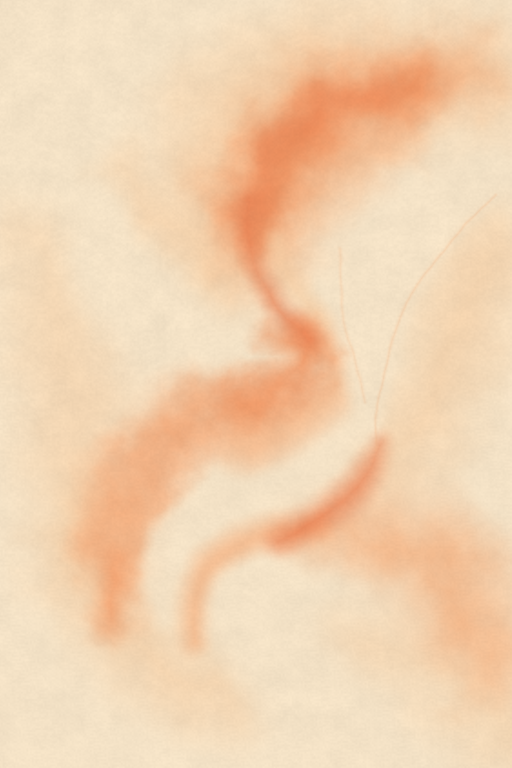
This background is drawn by a Shadertoy shader. Its source:

```glsl
// Abstract watercolour: soft orange plumes and cream petals curling on grained paper.

const vec3 CREAM   = vec3(0.955, 0.885, 0.775);
const vec3 APRICOT = vec3(0.95, 0.80, 0.64);
const vec3 PEACH   = vec3(0.95, 0.71, 0.53);
const vec3 ORANGE  = vec3(0.93, 0.57, 0.37);
const vec3 EMBER   = vec3(0.90, 0.49, 0.31);

float hash(vec2 p) {
    return fract(sin(dot(p, vec2(127.1, 311.7))) * 43758.5);
}

float noise(vec2 p) {
    vec2 i = floor(p), f = fract(p);
    f = f * f * (3.0 - 2.0 * f);
    return mix(mix(hash(i), hash(i + vec2(1, 0)), f.x),
               mix(hash(i + vec2(0, 1)), hash(i + vec2(1, 1)), f.x), f.y);
}

float fbm(vec2 p) {
    float sum = 0.0, amp = 0.5;
    for (int i = 0; i < 5; i++) {
        sum += amp * noise(p);
        p = mat2(1.6, 1.2, -1.2, 1.6) * p + 3.7;
        amp *= 0.5;
    }
    return sum;
}

// Signed distance to a tapered curve running a -> mid -> b; width is given at each.
float curveDist(vec2 p, vec2 a, vec2 mid, vec2 b, vec3 width) {
    const int STEPS = 14;
    vec3 start = vec3(a, width.x), end = vec3(b, width.z);
    vec3 control = 2.0 * vec3(mid, width.y) - 0.5 * (start + end);
    vec3 prev = start;
    float d = 1e3;
    for (int i = 1; i <= STEPS; i++) {
        float t = float(i) / float(STEPS);
        vec3 next = mix(mix(start, control, t), mix(control, end, t), t);
        vec2 seg = next.xy - prev.xy;
        float h = clamp(dot(p - prev.xy, seg) / dot(seg, seg), 0.0, 1.0);
        d = min(d, length(p - prev.xy - seg * h) - mix(prev.z, next.z, h));
        prev = next;
    }
    return d;
}

// Lays one soft brush stroke over the colour.
void paint(inout vec3 col, vec3 pigment, float opacity, float soft,
           vec2 p, vec2 a, vec2 mid, vec2 b, vec3 width) {
    float d = curveDist(p, a, mid, b, width);
    col = mix(col, pigment, opacity * (1.0 - smoothstep(-soft, soft, d)));
}

void mainImage(out vec4 fragColor, in vec2 fragCoord) {
    // Canvas units: 5.12 wide, 7.68 tall, y measured down from the top.
    vec2 uv = fragCoord / iResolution.xy;
    vec2 p = vec2(uv.x, 1.0 - uv.y) * vec2(5.12, 7.68);

    // Ragged coordinates for washes, calmer ones for crisp shapes.
    vec2 wobble = vec2(fbm(p * 2.2), fbm(p * 2.2 + 19.0)) - 0.48;
    vec2 w = p + 0.45 * wobble;
    vec2 q = p + 0.10 * wobble;
    float mottle = 0.68 + 0.65 * fbm(p * 2.6 + 7.0);

    vec3 col = CREAM;

    // Broad background washes
    paint(col, APRICOT, 0.70, 0.60, w, vec2(2.2, 2.6), vec2(2.6, 1.0), vec2(4.9, 0.8), vec3(0.3, 0.6, 0.45));
    paint(col, APRICOT, 0.55, 0.55, w, vec2(0.3, 2.4), vec2(0.75, 4.0), vec2(0.8, 5.8), vec3(0.2, 0.5, 0.25));
    paint(col, APRICOT, 0.70, 0.50, w, vec2(1.0, 5.2), vec2(1.3, 6.3), vec2(2.3, 7.0), vec3(0.4, 0.4, 0.25));
    paint(col, APRICOT, 0.70, 0.50, w, vec2(4.9, 2.6), vec2(4.5, 3.6), vec2(4.0, 4.6), vec3(0.4, 0.4, 0.3));
    paint(col, APRICOT, 0.60, 0.30, w, vec2(1.2, 1.7), vec2(1.7, 2.3), vec2(2.3, 2.8), vec3(0.1, 0.2, 0.15));
    paint(col, APRICOT, 0.55, 0.50, w, vec2(3.6, 6.5), vec2(4.6, 6.8), vec2(5.1, 7.4), vec3(0.3, 0.4, 0.4));
    paint(col, PEACH, 0.80 * mottle, 0.45, w, vec2(3.3, 5.3), vec2(4.3, 5.6), vec2(4.9, 6.6), vec3(0.2, 0.45, 0.3));

    // Upper plume and its dark spine
    paint(col, PEACH, 0.75 * mottle, 0.38, w, vec2(2.5, 2.6), vec2(2.9, 1.4), vec2(4.7, 0.7), vec3(0.2, 0.52, 0.28));
    paint(col, PEACH, 0.60 * mottle, 0.30, w, vec2(2.9, 2.6), vec2(3.2, 2.0), vec2(3.9, 1.5), vec3(0.2, 0.3, 0.2));
    paint(col, ORANGE, 0.85 * mottle, 0.35, w, vec2(2.6, 2.5), vec2(2.8, 1.55), vec2(4.2, 0.75), vec3(0.12, 0.33, 0.22));
    paint(col, EMBER, 0.50 * mottle, 0.26, w, vec2(2.55, 2.1), vec2(2.8, 1.4), vec2(3.8, 0.85), vec3(0.06, 0.14, 0.1));

    // Winding body
    paint(col, PEACH, 0.75, 0.22, q, vec2(3.1, 3.3), vec2(3.35, 3.85), vec2(2.5, 4.4), vec3(0.15, 0.18, 0.28));
    paint(col, mix(PEACH, ORANGE, 0.45), 0.85 * mottle, 0.30, w, vec2(2.5, 4.0), vec2(1.5, 4.6), vec2(1.15, 6.1), vec3(0.25, 0.38, 0.22));

    // Cream petals
    paint(col, CREAM, 0.95, 0.20, q, vec2(0.95, 2.0), vec2(1.4, 3.05), vec2(2.6, 3.5), vec3(0.22, 0.42, 0.02));
    paint(col, APRICOT, 0.70, 0.12, q, vec2(2.78, 2.4), vec2(2.95, 2.85), vec2(3.3, 3.25), vec3(0.06, 0.1, 0.04));
    paint(col, CREAM, 0.95, 0.13, q, vec2(5.0, 1.7), vec2(3.85, 2.8), vec2(3.73, 4.3), vec3(0.15, 0.35, 0.06));

    // Waist joining plume and body
    paint(col, ORANGE, 0.80 * mottle, 0.22, w, vec2(2.75, 3.25), vec2(3.1, 3.6), vec2(2.4, 3.95), vec3(0.08, 0.18, 0.22));
    paint(col, EMBER, 0.75 * mottle, 0.14, q, vec2(2.48, 2.0), vec2(2.58, 2.7), vec2(3.1, 3.4), vec3(0.07, 0.07, 0.08));

    // Pale ribbon inside the lower curl
    paint(col, CREAM, 0.80, 0.16, q, vec2(3.6, 4.25), vec2(2.8, 4.9), vec2(1.95, 5.15), vec3(0.08, 0.18, 0.2));
    paint(col, CREAM, 0.80, 0.10, q, vec2(2.1, 5.1), vec2(1.65, 5.5), vec2(1.65, 6.2), vec3(0.2, 0.19, 0.08));

    // Lower sweep and the cream pool below it
    paint(col, PEACH, 0.80, 0.14, q, vec2(3.2, 5.3), vec2(2.2, 5.55), vec2(1.95, 6.4), vec3(0.1, 0.14, 0.1));
    paint(col, CREAM, 0.85, 0.22, q, vec2(2.4, 5.95), vec2(2.65, 6.5), vec2(3.5, 7.2), vec3(0.2, 0.4, 0.45));
    paint(col, EMBER, 0.80 * mottle, 0.18, q, vec2(3.8, 4.45), vec2(3.5, 4.95), vec2(2.8, 5.4), vec3(0.04, 0.12, 0.08));

    // Fine pigment lines along the petal folds
    paint(col, PEACH, 0.45, 0.025, q, vec2(4.95, 1.95), vec2(4.0, 3.2), vec2(3.77, 4.5), vec3(0.005));
    paint(col, PEACH, 0.40, 0.030, q, vec2(3.4, 2.5), vec2(3.45, 3.2), vec2(3.65, 4.0), vec3(0.005));

    // Paper tooth and faint blotches
    float grain = noise(p * 55.0) + 0.6 * noise(p * vec2(22.0, 38.0)) - 0.8;
    col *= 1.0 + 0.022 * grain + 0.05 * (fbm(p * 5.0) - 0.48);
    fragColor = vec4(clamp(col, 0.0, 1.0), 1.0);
}
```
